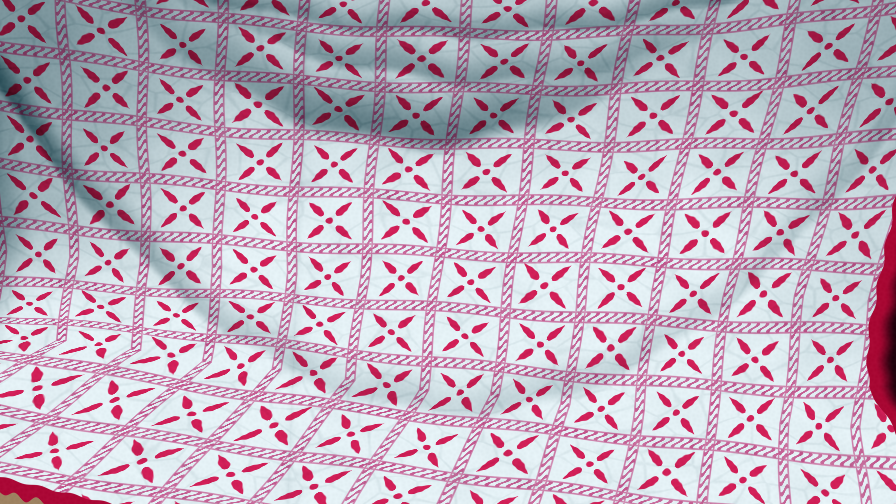
A Shadertoy shader for this pattern:

```glsl
vec2 hash2(vec2 p) {
    vec3 h = fract(p.xyx * vec3(.1031, .1030, .0973));
    h += dot(h, h.yzx + 33.33);
    return fract((h.xx + h.yz) * h.zy);
}

// Cellular noise: distances to the nearest and second nearest points
vec2 cellular(vec2 p) {
    vec2 cell = floor(p), nearest = vec2(9.);
    for (int j = -1; j <= 1; j++)
    for (int i = -1; i <= 1; i++) {
        vec2 id = cell + vec2(i, j);
        float d = length(id + hash2(id) - p);
        nearest = d < nearest.x ? vec2(d, nearest.x) : vec2(nearest.x, min(nearest.y, d));
    }
    return nearest;
}

float fill(float d, float px) { return 1. - smoothstep(-.7 * px, .7 * px, d); }

// Print coordinates on the hanging cloth; they shear where it meets the floor
vec2 drape(vec2 p) {
    p += .03 * vec2(sin(p.y * 2.3 + p.x), sin(p.x * 1.9 - p.y * 1.3));
    float guess = (p.x - 9.1 + .13 * p.y) / 1.38;
    float left = -.31 - .42 * smoothstep(5., 6.5, p.y);
    float right = -.33 + .11 * p.y;
    float tilt = guess * (right - left) / 8. + guess * guess * (right + left) / 32.;
    float v = (p.y - 1.1 - tilt) / .985;
    float onFloor = max(v - 6., 0.);
    float spacing = 1.44 - .033 * min(v, 4.) + .125 * onFloor;
    return vec2((p.x - 9.1 + .13 * p.y + .4 * onFloor) / spacing, v);
}

// Four tapered diagonal petals around a dot
float flower(vec2 q) {
    vec2 a = abs(q), axis = vec2(.77, .638);
    float s = (dot(a, axis) - .15) / .37, t = clamp(s, 0., 1.);
    float side = abs(a.x * axis.y - a.y * axis.x);
    float petal = max(side - .165 * sqrt(t) * (1. - t), (abs(s - .5) - .5) * .37);
    return min(petal, length(q * vec2(.9, 1.1)) - .06);
}

// Running scroll between two thin rails
float scroll(float across, float turns, float pitch, float px) {
    float t = across / .085;
    float curl = abs(fract(turns + .4 * t + .2 * sin(3.1 * t)) - .5) * pitch;
    float stroke = fill(max(curl - .034, abs(t) * .085 - .085), px);
    return max(stroke, .8 * fill(abs(abs(across) - .083) - .014, px));
}

// Shadow of a hanging fold, soft above and crisp below
float swag(vec2 p, vec2 low, float bend, float width) {
    float d = p.y - low.y + bend * (p.x - low.x) * (p.x - low.x);
    d += .07 * sin(p.x * 2.7 + low.y);
    return smoothstep(-width, 0., d) * (1. - smoothstep(0., .35 * width, d));
}

float lighting(vec2 p) {
    float light = 1. - .23 * (1. - smoothstep(.5, 4.5, p.y));
    light -= .3 * (1. - smoothstep(0., 5., p.x)) * (1. - smoothstep(3.5, 6., p.y));
    light -= .13 * smoothstep(12., 16., p.x) * (1. - smoothstep(5., 8., p.y));
    float middle = exp(-pow((p.x - 7.2) / 4., 2.));
    light -= .5 * middle * swag(p, vec2(7.6, 2.4), .085, 1.1);
    light -= .3 * middle * swag(p, vec2(8.6, 1.35), .05, .6);
    light -= .28 * swag(p, vec2(8.4, .55), .03, .5);
    light -= (.16 + .2 * smoothstep(6., 1., p.x)) * swag(p, vec2(8.2, 7.25), .085, .8);
    light -= .3 * (1. - smoothstep(0., .8, p.x + .25 * abs(p.y - 4.)));
    // Pressed creases and fine wrinkles
    light -= .07 * exp(-abs(p.x - 5.5 + .04 * p.y) * 18.);
    vec2 wrinkle = cellular(p * vec2(1.4, 2.2) + .3 * sin(p.yx * 2.));
    light -= .06 * (1. - smoothstep(0., .14, wrinkle.y - wrinkle.x));
    light += .025 * sin(p.x * 3.1 + 2. * sin(p.y * 2.)) * sin(p.y * 4. - p.x);
    return clamp(light, .06, 1.);
}

void mainImage(out vec4 fragColor, in vec2 fragCoord) {
    vec2 p = fragCoord / iResolution.xy * vec2(16., 9.);
    p.y = 9. - p.y;
    float px = 9. / iResolution.y;
    float light = lighting(p);
    vec3 color = mix(vec3(.09, .24, .28), vec3(.9, .95, .967), light);
    vec3 red = mix(vec3(.2, .01, .06), vec3(.82, .09, .32), light);

    // Scroll lattice
    vec2 uv = drape(p), toUnits = vec2(1.36, 1.);
    vec2 seam = (uv + .5 - round(uv + .5)) * toUnits;
    float lattice = max(scroll(seam.x, uv.y * 6., .166, px),
                        scroll(seam.y, uv.x * 8., .17, px));
    float wear = .66 + .2 * cellular(p * 3.).x;
    vec3 lineInk = mix(vec3(.25, .06, .17), vec3(.74, .21, .47), light);
    color = mix(color, lineInk, lattice * wear);

    // One flower per cell, each printed slightly differently
    vec2 id = round(uv), vary = hash2(id + 40.) - .5;
    vec2 q = (uv - id) * toUnits - .04 * vary;
    q += .16 * vary.x * vec2(-q.y, q.x);
    q *= 1. + .14 * vary.y;
    float ragged = .008 * sin(p.x * 31.) * sin(p.y * 37.);
    color = mix(color, red, .96 * fill(flower(q) + ragged, px));

    // Red borders at the right and lower left
    float rightEdge = 15.5 + max(0., max(.2 * (6. - p.y), .6 * (p.y - 6.9)));
    float rightHem = p.x - rightEdge + .03 * sin(p.y * 9.);
    vec3 hem = mix(vec3(.66, .03, .2), vec3(.12, .01, .05), smoothstep(.15, .5, rightHem));
    color = mix(color, hem, fill(-rightHem, px));
    float lowerHem = p.y - 8.52 - .24 * p.x + .02 * sin(p.x * 11.);
    color = mix(color, vec3(.67, .03, .21), fill(-lowerHem, px));
    color = mix(color, vec3(.62, .51, .38), fill(.27 - lowerHem + .05 * sin(p.x * 17.), px));

    color += .025 * (cellular(p * 14.).x - .5);
    fragColor = vec4(clamp(color, 0., 1.), 1.);
}
```
